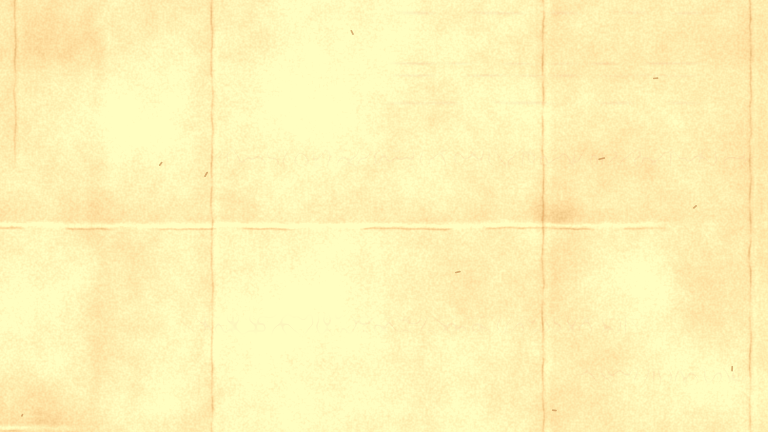
This texture is drawn by a Shadertoy shader. Its source:

```glsl
#define PAPER_DARK vec3(0.995, 0.865, 0.615)
#define PAPER_LIGHT vec3(1.0, 0.99, 0.75)
#define INK_TINT vec3(0.02, 0.10, 0.05)
#define FOLD_Y 0.476
#define FOLD_WIDTH 0.0026
#define CONTRAST 1.35
#define MOTTLE 0.5
#define BLOTCH 0.3
#define GRAIN 0.36
#define SPECK_CELLS 9.0
#define SPECK_CHANCE 0.09

float hash(vec2 p) {
    vec3 q = fract(p.xyx * 0.1031);
    q += dot(q, q.yzx + 33.33);
    return fract((q.x + q.y) * q.z);
}

float cornerSlope(vec2 cell, vec2 offset) {
    float angle = 6.2832 * hash(cell + 57.0);
    return dot(vec2(cos(angle), sin(angle)), offset);
}

float gradientNoise(vec2 p) {
    vec2 i = floor(p), f = fract(p), e = vec2(1, 0);
    vec2 u = f * f * f * (f * (f * 6.0 - 15.0) + 10.0);
    float low = mix(cornerSlope(i, f), cornerSlope(i + e, f - e), u.x);
    float high = mix(cornerSlope(i + e.yx, f - e.yx), cornerSlope(i + 1.0, f - 1.0), u.x);
    return mix(low, high, u.y);
}

float fbm(vec2 p) {
    float sum = 0.0, amp = 0.6;
    for (int i = 0; i < 4; i++) {
        sum += amp * gradientNoise(p);
        p = mat2(1.6, 1.2, -1.2, 1.6) * p + 7.3;
        amp *= 0.55;
    }
    return sum;
}

float bell(float d, float width) { return exp(-d * d / (width * width)); }

float blob(vec2 p, vec2 center, vec2 radius) {
    vec2 d = (p - center) / radius;
    return exp(-dot(d, d));
}

float span(float x, float a, float b, float soft) {
    return smoothstep(a - soft, a + soft, x) * (1.0 - smoothstep(b - soft, b + soft, x));
}

// Vertical fold: dark groove, lit right lip, broad stain
float verticalFold(vec2 p, float x, float depth) {
    float d = p.x - x - 0.005 * gradientNoise(vec2(x * 31.0, p.y * 16.0)) - 0.002 * gradientNoise(vec2(x * 17.0, p.y * 60.0));
    float wear = 0.8 + 1.1 * gradientNoise(vec2(x * 9.0, p.y * 30.0));
    float groove = 0.85 * wear * bell(d, FOLD_WIDTH);
    float lip = 0.22 * bell(d - 0.012, 0.007);
    float stain = 0.24 * exp(-abs(d) / 0.03);
    return depth * (lip - groove - stain);
}

// Horizontal fold: pale ridge with a broken shadow below it
float horizontalFold(vec2 p, float y) {
    float d = p.y - y - 0.005 * gradientNoise(vec2(p.x * 5.0, 3.7)) - 0.004 * gradientNoise(vec2(p.x * 26.0, 8.1));
    float dashes = smoothstep(-0.1, 0.2, gradientNoise(vec2(p.x * 11.0, 21.4)));
    float thickness = 0.0065 + 0.006 * gradientNoise(vec2(p.x * 13.0, 5.3));
    float ridge = 0.55 * bell(d - 0.003, thickness);
    float shadow = 1.0 * dashes * bell(d + 0.005, FOLD_WIDTH);
    float stain = 0.42 * exp(-max(d, 0.0) / 0.06) * smoothstep(0.0, 0.016, d);
    return ridge - shadow - stain;
}

// Broad light and dark areas of each folded panel
float panelTone(vec2 p) {
    float tone = mix(0.72, 0.54, smoothstep(1.24, 1.27, p.x));
    tone -= 0.17 * span(p.x, -1.0, 0.49, 0.01);
    tone += 0.5 * blob(p, vec2(0.31, 0.70), vec2(0.13, 0.15));
    tone += 0.3 * blob(p, vec2(0.73, 0.82), vec2(0.2, 0.19));
    tone += 0.45 * blob(p, vec2(0.08, 0.29), vec2(0.12, 0.16));
    tone += 0.34 * blob(p, vec2(0.66, 0.26), vec2(0.2, 0.24));
    tone += 0.45 * blob(p, vec2(1.49, 0.32), vec2(0.1, 0.12));
    tone += 0.35 * blob(p, vec2(1.62, 0.14), vec2(0.12, 0.11));
    tone += 0.25 * blob(p, vec2(0.35, 0.08), vec2(0.11, 0.09));
    tone -= 0.28 * blob(p, vec2(0.17, 0.91), vec2(0.1, 0.06));
    tone -= 0.25 * blob(p, vec2(0.1, 0.03), vec2(0.2, 0.08));
    tone -= 0.2 * blob(p, vec2(1.1, 0.36), vec2(0.18, 0.12));
    tone -= 0.2 * blob(p, vec2(1.64, 0.33), vec2(0.06, 0.12));
    return tone - 0.17 * bell(p.x - 0.225, 0.022);
}

// Faded ruled lines and show-through marks
float fadedInk(vec2 p) {
    float scrawl = 1.0 - smoothstep(0.02, 0.09, abs(gradientNoise(p * vec2(38.0, 30.0))));
    float rows = bell(p.y - 0.634, 0.018) * span(p.x, 0.5, 1.74, 0.03);
    rows += bell(p.y - 0.248, 0.017) * span(p.x, 0.43, 1.47, 0.03);
    rows += bell(p.y - 0.13, 0.015) * span(p.x, 1.34, 1.72, 0.03);
    float rules = bell(p.y - 0.853, 0.003) + bell(p.y - 0.825, 0.003) + bell(p.y - 0.762, 0.004) + bell(p.y - 0.97, 0.004);
    float broken = smoothstep(-0.25, 0.3, gradientNoise(p * vec2(12.0, 40.0)));
    return 0.4 * scrawl * rows + 0.45 * rules * broken * span(p.x, 0.88, 1.62, 0.04);
}

// Scattered plant flecks, one at most in each cell
float flecks(vec2 p) {
    vec2 cell = floor(p * SPECK_CELLS);
    vec2 d = (fract(p * SPECK_CELLS) - 0.25 - 0.5 * vec2(hash(cell + 3.0), hash(cell + 17.0))) / SPECK_CELLS;
    float angle = 6.2832 * hash(cell + 29.0);
    d = mat2(cos(angle), sin(angle), -sin(angle), cos(angle)) * d;
    float halfLength = 0.006 * hash(cell + 41.0);
    d.x -= clamp(d.x, -halfLength, halfLength);
    return step(hash(cell), SPECK_CHANCE) * (1.0 - smoothstep(0.0005, 0.001 + 1.0 / iResolution.y, length(d)));
}

void mainImage(out vec4 fragColor, in vec2 fragCoord) {
    vec2 p = fragCoord / iResolution.y;
    vec2 warp = 0.05 * vec2(gradientNoise(p * 9.0), gradientNoise(p * 9.0 + 40.0));
    float tone = panelTone(p + warp) + MOTTLE * fbm(p * 6.0) + BLOTCH * fbm(p * 27.0 + 13.0);
    tone = 0.7 + CONTRAST * (tone - 0.65);
    tone += GRAIN * (gradientNoise(p * 125.0) + gradientNoise(p * 205.0 + 9.0));

    // Folds
    tone += verticalFold(p, 0.035, 0.85) * smoothstep(0.59, 0.65, p.y);
    tone += verticalFold(p, 0.491, 1.0) + verticalFold(p, 1.257, 1.15) + verticalFold(p, 1.737, 1.1);
    tone += horizontalFold(p, FOLD_Y) * (1.0 - 0.85 * smoothstep(1.45, 1.6, p.x));
    tone += horizontalFold(p, 0.006) * (1.0 - smoothstep(0.12, 0.2, p.x));

    // Crumpled crossing
    tone -= 0.6 * blob(p + warp * 0.4, vec2(1.31, 0.512), vec2(0.055, 0.022));
    tone += 0.45 * blob(p + warp * 0.4, vec2(1.245, 0.455), vec2(0.03, 0.03));

    vec3 color = mix(PAPER_DARK, PAPER_LIGHT, clamp(tone, -1.2, 1.06));
    color -= INK_TINT * fadedInk(p) + vec3(0.06, 0.0, 0.0) * smoothstep(0.1, -0.9, tone);
    color = mix(color, vec3(0.78, 0.55, 0.32), 0.7 * flecks(p));
    fragColor = vec4(clamp(color, 0.0, 1.0), 1.0);
}
```
